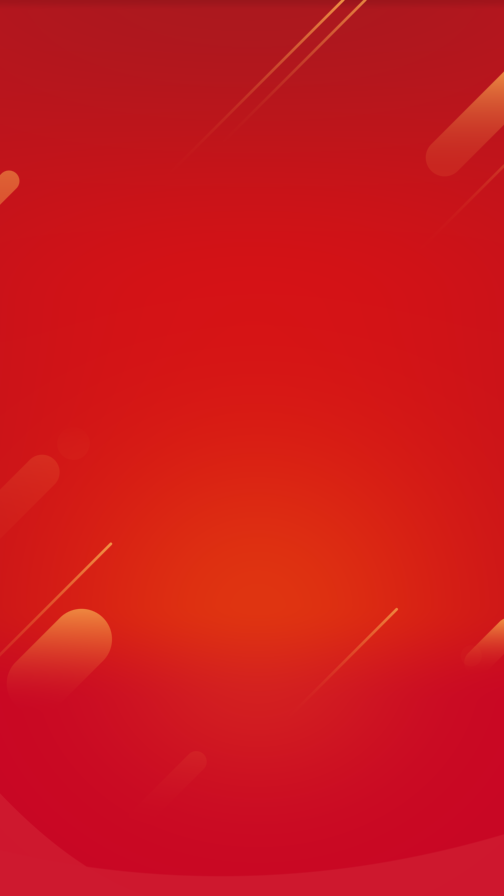
This background is drawn by a Shadertoy shader. Its source:

```glsl
// Red festive backdrop: warm central glow, slanted golden streaks and soft waves at the foot.

const vec3 GOLD = vec3(0.95, 0.60, 0.28);

// Capsule trailing from its head to the lower left, fading down its height.
float streak(vec2 p, vec2 head, float len, float radius, float headAlpha, float tailAlpha) {
    vec2 axis = vec2(-0.7071), q = p - head;
    float dist = length(q - axis * clamp(dot(q, axis), 0.0, len)) - radius;
    float aa = 0.8 / iResolution.y;
    float fade = 1.0 - clamp((radius - q.y) / (0.7071 * len + 2.0 * radius), 0.0, 1.0);
    return (1.0 - smoothstep(-aa, aa, dist)) * mix(tailAlpha, headAlpha, fade * fade);
}

// Coverage of the area below a curve of the given height.
float below(float y, float height) {
    float aa = 1.0 / iResolution.y;
    return 1.0 - smoothstep(-aa, aa, y - height);
}

vec3 backdrop(vec2 p) {
    // Dark top easing into bright red, a little dimmer at the sides
    vec3 col = mix(vec3(0.835, 0.068, 0.085), vec3(0.67, 0.095, 0.12), smoothstep(0.66, 1.02, p.y));
    float side = abs(p.x - 0.281) / 0.281;
    col = mix(col, vec3(0.74, 0.075, 0.115), 0.4 * side * side);
    col *= 1.0 - 0.1 * smoothstep(0.988, 1.0, p.y);

    // Orange glow
    vec2 g = (p - vec2(0.288, 0.32)) / vec2(0.21, 0.19);
    col = mix(col, vec3(0.875, 0.205, 0.065), exp(-dot(g, g)));

    // Crimson floor with a faint warm centre
    vec2 w = (p - vec2(0.288, 0.26)) / vec2(0.17, 0.14);
    vec3 crimson = mix(vec3(0.785, 0.025, 0.14), vec3(0.83, 0.13, 0.125), exp(-dot(w, w)));
    return mix(col, crimson, 1.0 - smoothstep(0.215, 0.325, p.y));
}

void mainImage(out vec4 fragColor, in vec2 fragCoord) {
    // Canvas height is one unit
    vec2 p = fragCoord / iResolution.y;
    p.x += 0.28125 - 0.5 * iResolution.x / iResolution.y;
    vec3 col = backdrop(p);

    // Waves
    vec3 waveTint = vec3(0.84, 0.20, 0.25);
    float leftHill = below(p.y, 0.1146 - 1.052 * p.x + 2.135 * p.x * p.x) * step(p.x, 0.24);
    float swell = below(p.y, 0.0221 + 0.47 * pow(abs(p.x - 0.247), 2.0));
    col = mix(col, waveTint, 0.38 * max(leftHill, swell));
    col = mix(col, waveTint, 0.06 * leftHill * swell);

    // Bars and discs: head, length, radius, with head and tail opacity
    const int BARS = 8;
    vec4 bars[BARS] = vec4[](
        vec4(0.581, 0.909, 0.120, 0.0210), vec4(0.010, 0.798, 0.060, 0.0117),
        vec4(0.047, 0.473, 0.110, 0.0195), vec4(0.091, 0.2865, 0.070, 0.0340),
        vec4(0.219, 0.150, 0.090, 0.0117), vec4(0.568, 0.296, 0.050, 0.0145),
        vec4(0.082, 0.505, 0.000, 0.0182), vec4(0.526, 0.268, 0.000, 0.0117));
    vec2 opacity[BARS] = vec2[](
        vec2(1.0, 0.13), vec2(0.60, 0.46), vec2(0.18, 0.04), vec2(0.85, 0.0),
        vec2(0.10, 0.0), vec2(0.95, 0.0), vec2(0.01, 0.04), vec2(0.03, 0.03));
    for (int i = 0; i < BARS; i++) {
        vec4 b = bars[i];
        col = mix(col, GOLD, streak(p, b.xy, b.z, b.w, opacity[i].x, opacity[i].y));
    }

    // Thin lines: head, length, opacity
    const int LINES = 5;
    vec4 lines[LINES] = vec4[](
        vec4(0.383, 1.000, 0.290, 0.95), vec4(0.4076, 1.000, 0.240, 0.85),
        vec4(0.5625, 0.815, 0.140, 0.25), vec4(0.1237, 0.393, 0.300, 0.95),
        vec4(0.4427, 0.320, 0.180, 0.85));
    for (int i = 0; i < LINES; i++) {
        vec4 l = lines[i];
        col = mix(col, GOLD, streak(p, l.xy, l.z, 0.0015, l.w, 0.0));
    }

    fragColor = vec4(col, 1.0);
}
```
